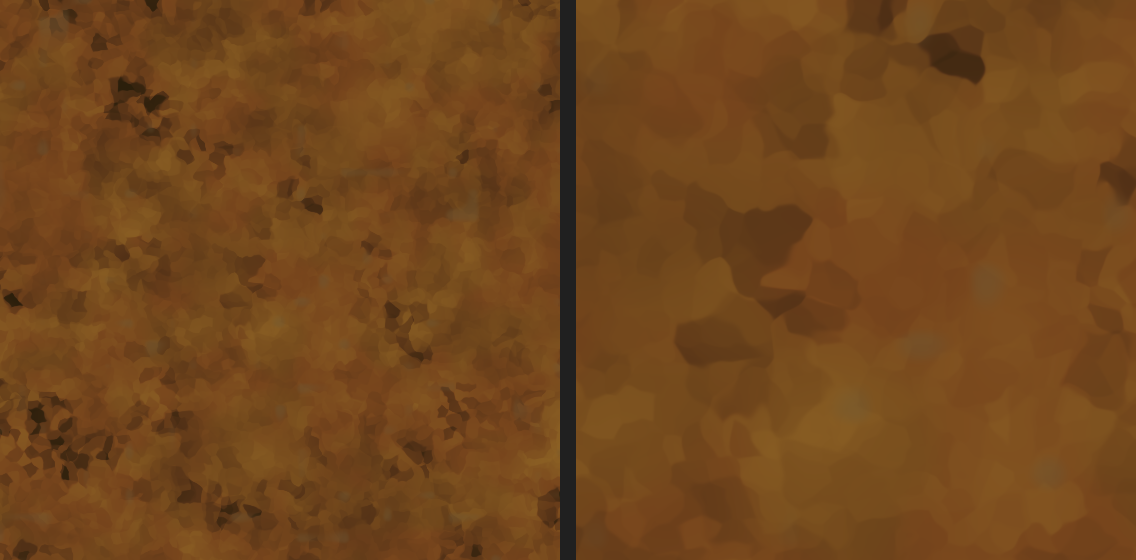
Left: the whole. Right: its middle third, enlarged.
A three.js fragment shader for this texture:

```glsl
// Rusty brown ground of small irregular flakes with dark pits and soft ochre patches.
varying vec2 vUv;

#define GRAIN_SCALE 56.0
#define FLAKE_SCALE 35.0
#define EDGE_SHARPNESS 26.0
#define WARP_AMOUNT 0.016
#define PIT_DEPTH 1.9
#define RUST vec3(0.468, 0.270, 0.110)
#define OLIVE vec3(0.456, 0.290, 0.110)
#define OCHRE vec3(0.545, 0.375, 0.140)
#define UMBER vec3(0.330, 0.195, 0.088)
#define PIT vec3(0.170, 0.120, 0.045)
#define ASH vec3(0.420, 0.350, 0.220)

float hash(vec2 p) {
  vec3 q = fract(vec3(p.xyx) * 0.1031);
  q += dot(q, q.yzx + 33.33);
  return fract((q.x + q.y) * q.z);
}

vec2 hash2(vec2 p) {
  return vec2(hash(p + 17.0), hash(p + 71.0));
}

float noise(vec2 p) {
  vec2 i = floor(p);
  vec2 f = fract(p);
  f = f * f * (3.0 - 2.0 * f);
  float low = mix(hash(i), hash(i + vec2(1.0, 0.0)), f.x);
  float high = mix(hash(i + vec2(0.0, 1.0)), hash(i + vec2(1.0, 1.0)), f.x);
  return mix(low, high, f.y);
}

// Tone of one flake: clustered by noise, with rare deep pits
float flakeTone(vec2 center, float random) {
  float tone = 1.15 * (noise(center * 24.0 + 5.0) - 0.5);
  tone += 0.75 * (random - 0.5);
  float cluster = smoothstep(0.56, 0.86, noise(center * 11.0 + 40.0));
  return tone - PIT_DEPTH * cluster * smoothstep(0.55, 1.0, 1.0 - random);
}

// Voronoi cells of constant tone, blended narrowly across their borders
float flakes(vec2 p, float scale, float seed) {
  vec2 q = p * scale;
  vec2 cell = floor(q);
  float toneSum = 0.0;
  float weightSum = 0.0;
  for (int y = -1; y <= 1; y++) {
    for (int x = -1; x <= 1; x++) {
      vec2 id = cell + vec2(float(x), float(y));
      vec2 center = id + 0.06 + 0.88 * hash2(id + seed);
      float random = hash(id + seed + 131.0);
      float reach = length(q - center) + 0.18 * (random - 0.5);
      float weight = exp(-EDGE_SHARPNESS * reach);
      toneSum += weight * flakeTone(center / scale, random);
      weightSum += weight;
    }
  }
  return toneSum / weightSum;
}

// Colour ramp from pit through umber and base to ochre
vec3 earth(float tone, vec3 base) {
  vec3 color = mix(base, OCHRE, clamp(tone, 0.0, 1.2));
  color = mix(color, UMBER, clamp(-tone, 0.0, 1.0));
  return mix(color, PIT, clamp(-tone - 1.0, 0.0, 1.0));
}

void main() {
  // Bend the cells so that the flakes get uneven outlines
  vec2 bend = vec2(noise(vUv * 32.0 + 9.0), noise(vUv * 32.0 + 83.0)) - 0.5;
  vec2 ripple = vec2(noise(vUv * 110.0), noise(vUv * 110.0 + 57.0)) - 0.5;
  vec2 p = vUv + WARP_AMOUNT * (bend + 0.3 * ripple);

  // Crisp flakes over broad soft shading
  float crispness = mix(0.35, 1.05, noise(vUv * 8.0 + 21.0));
  float tone = 0.62 * flakes(p, GRAIN_SCALE, 3.0) + 0.52 * flakes(p, FLAKE_SCALE, 211.0);
  tone *= crispness;
  tone += 0.55 * (noise(vUv * 6.0 + 13.0) - 0.5);
  tone += 0.40 * (noise(vUv * 17.0 + 29.0) - 0.5);

  // Drift of hue, and a few faint ash spots
  float hue = 0.6 * noise(vUv * 10.0 + 61.0) + 0.4 * noise(vUv * 28.0 + 7.0);
  vec3 base = mix(RUST, OLIVE, smoothstep(0.3, 0.75, hue));
  vec3 color = earth(tone + 0.03, base);
  float ash = smoothstep(0.82, 1.0, noise(vUv * 26.0 + 97.0));
  color = mix(color, ASH, 0.35 * ash);

  gl_FragColor = vec4(color, 1.0);
}
```
